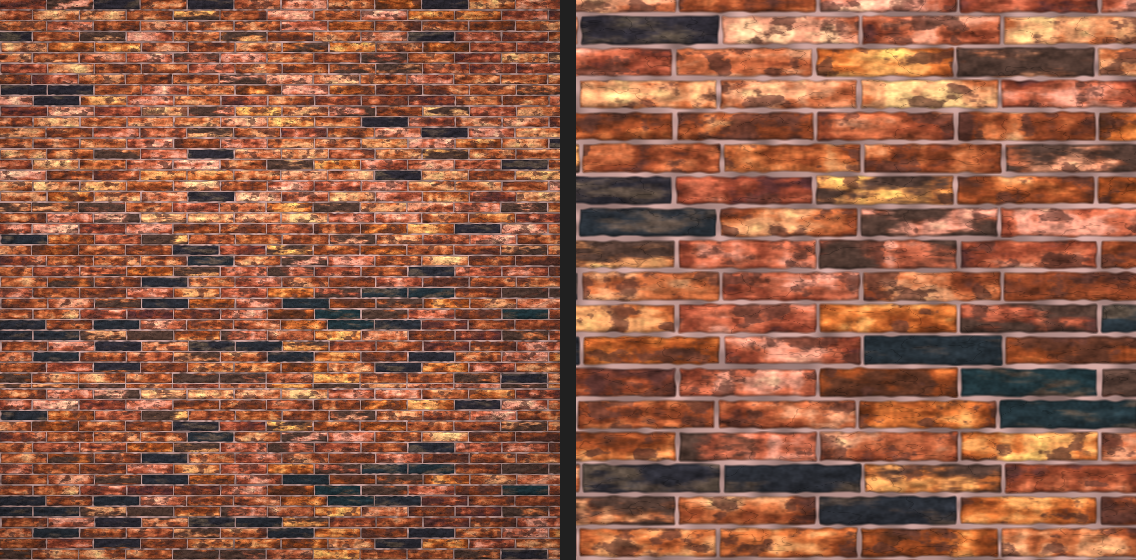
Left: the whole. Right: its middle third, enlarged.
This texture is drawn by a three.js fragment shader. Its source:

```glsl
varying vec2 vUv;

float hash(vec2 p) {
  vec3 h = fract(vec3(p.xyx) * vec3(0.1031, 0.103, 0.0973));
  h += dot(h, h.yzx + 33.33);
  return fract((h.x + h.y) * h.z);
}

float noise(vec2 p) {
  vec2 i = floor(p);
  vec2 f = fract(p);
  f = f * f * (3.0 - 2.0 * f);
  return mix(mix(hash(i), hash(i + vec2(1.0, 0.0)), f.x),
             mix(hash(i + vec2(0.0, 1.0)), hash(i + 1.0), f.x), f.y);
}

float fbm(vec2 p) {
  float sum = 0.0;
  float gain = 0.5;
  for (int i = 0; i < 4; i++) {
    sum += gain * noise(p);
    p = p * 2.1 + 13.7;
    gain *= 0.5;
  }
  return sum / 0.9375;
}

// Fired clay, from scorched to pale
vec3 clayColor(float heat) {
  vec3 c = mix(vec3(0.31, 0.18, 0.15), vec3(0.5, 0.24, 0.14), smoothstep(0.1, 0.38, heat));
  c = mix(c, vec3(0.72, 0.39, 0.23), smoothstep(0.36, 0.6, heat));
  c = mix(c, vec3(0.86, 0.58, 0.4), smoothstep(0.58, 0.82, heat));
  return mix(c, vec3(0.95, 0.75, 0.5), smoothstep(0.85, 1.1, heat));
}

void main() {
  // Courses run downward; the lower ones repeat those above after a cut course
  float row = (1.0 - vUv.y) * 52.46 + 0.07;
  row -= 16.5 * step(36.0, row);
  float course = floor(row);

  // Staggered bond
  float along = vUv.x * 11.94 - 0.69 * mod(course, 2.0);
  along += 0.04 * (hash(vec2(course, 4.0)) - 0.5);
  vec2 id = vec2(floor(along), course);
  vec2 local = (vec2(along, row) - id - 0.5) * vec2(4.39, 1.0);
  vec2 grain = local + id * vec2(17.3, 9.1);
  vec2 wall = vec2(vUv.x * 52.46, row);

  // Uneven brick outline, measured in course heights
  vec2 halfSize = vec2(2.14, 0.443) - 0.03 * hash(id + 8.0);
  vec2 corner = abs(local) - halfSize + 0.05;
  float edge = length(max(corner, 0.0)) + min(max(corner.x, corner.y), 0.0) - 0.05;
  edge += 0.07 * (noise(wall * 3.0) - 0.5);

  // Clay tone with blotches, kiln streaks and scorched ends
  float dull = exp(-pow((row - 28.5) / 5.5, 2.0));
  float glow = exp(-pow((row - 17.5) / 6.0, 2.0));
  float blotch = fbm(grain * vec2(0.6, 2.0));
  float streak = noise(grain * vec2(2.6, 0.5) + 31.0);
  float heat = 0.59 + 0.46 * (hash(id) - 0.5) + 1.1 * (blotch - 0.5);
  heat += 0.3 * (streak - 0.5) + 0.06 * glow - 0.13 * dull;
  heat -= 0.12 * smoothstep(1.3, 2.1, abs(local.x));
  vec3 brick = clayColor(heat);

  // Rosy and golden firings
  float firing = hash(id + 51.0);
  brick *= mix(vec3(1.0), vec3(1.02, 0.98, 1.18), smoothstep(0.55, 0.9, firing));
  brick *= mix(vec3(1.0), vec3(1.05, 1.04, 0.84), smoothstep(0.25, 0.0, firing));

  // Burnt patches
  float burn = fbm(grain * vec2(1.3, 2.2) + 70.0);
  brick = mix(brick, vec3(0.33, 0.2, 0.17), 0.7 * smoothstep(0.56, 0.7, burn));

  // Vitrified bricks, navy to teal, and smoky brown ones
  float kiln = hash(id + 23.0);
  float darkShare = 0.055 + 0.11 * dull;
  vec3 glaze = mix(vec3(0.16, 0.15, 0.18), vec3(0.11, 0.19, 0.21), dull * hash(id + 37.0));
  glaze = mix(glaze, vec3(0.3, 0.26, 0.23), smoothstep(0.5, 0.75, blotch));
  vec3 smoky = mix(vec3(0.29, 0.21, 0.18), brick, smoothstep(0.42, 0.68, blotch));
  brick = mix(brick, smoky, step(kiln, darkShare + 0.13));
  brick = mix(brick, glaze, 0.94 * step(kiln, darkShare));

  // Chipped relief lit from above
  vec2 chip = grain * vec2(1.5, 3.2) + 5.0;
  float relief = fbm(chip + vec2(0.1, 0.3)) - fbm(chip - vec2(0.1, 0.3));
  brick *= 1.0 + 0.7 * relief + 0.2 * (noise(grain * 9.0) - 0.5);
  float crack = abs(fbm(grain * vec2(0.5, 1.4) + 19.0) - 0.5);
  brick *= 1.0 - 0.18 * smoothstep(0.015, 0.0, crack);
  brick *= 1.0 - 0.25 * smoothstep(-0.1, 0.0, edge);
  brick *= 1.0 + 0.1 * smoothstep(-0.15, -0.38, local.y) - 0.1 * smoothstep(0.25, 0.43, local.y);

  // Grey-pink mortar with shaded gaps
  vec3 mortar = vec3(0.64, 0.51, 0.49) * (0.76 + 0.5 * noise(wall * vec2(1.5, 3.0)));
  mortar *= 0.86 + 0.14 * smoothstep(0.0, 0.06, edge);
  vec3 color = mix(brick, mortar, smoothstep(-0.045, 0.045, edge));

  // Soft uneven light and darker corners
  vec2 centered = vUv - vec2(0.5, 0.54);
  color *= 1.09 - 0.45 * dot(centered, centered);
  color *= 0.93 + 0.14 * noise(vUv * 4.0);
  gl_FragColor = vec4(clamp(color, 0.0, 1.0), 1.0);
}
```
